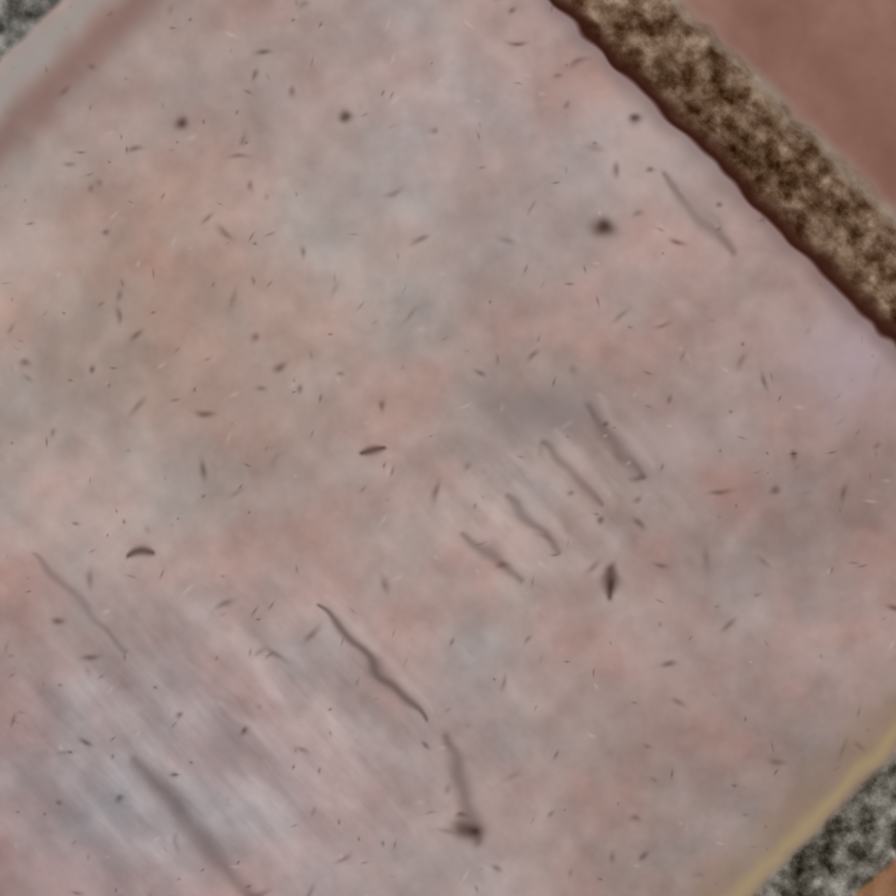
This texture is drawn by a three.js fragment shader. Its source:

```glsl
varying vec2 vUv;

float hash(vec2 p) {
  p = fract(p * vec2(123.34, 345.45));
  p += dot(p, p + 34.35);
  return fract(p.x * p.y);
}

float noise(vec2 p) {
  vec2 i = floor(p), f = fract(p);
  f = f * f * (3.0 - 2.0 * f);
  return mix(mix(hash(i), hash(i + vec2(1, 0)), f.x),
             mix(hash(i + vec2(0, 1)), hash(i + vec2(1, 1)), f.x), f.y);
}

float fbm(vec2 p) {
  float sum = 0.0, amp = 0.5;
  for (int i = 0; i < 5; i++) {
    sum += amp * noise(p);
    p = mat2(1.6, 1.2, -1.2, 1.6) * p + 7.3;
    amp *= 0.5;
  }
  return sum;
}

float blob(vec2 p, vec2 center, vec2 radius) {
  vec2 q = (p - center) / radius;
  return exp(-dot(q, q));
}

// Soft stroke from a to b, tapered at both ends
float stroke(vec2 p, vec2 a, vec2 b, float width) {
  vec2 d = b - a;
  float t = clamp(dot(p - a, d) / dot(d, d), 0.0, 1.0);
  float r = length(p - a - d * t) / (width * (0.5 + 2.0 * t * (1.0 - t)));
  return exp(-r * r);
}

// Small irregular pits, one candidate per cell
float pits(vec2 p, float scale, float density) {
  vec2 cell = floor(p * scale);
  float sum = 0.0;
  for (int j = -1; j <= 1; j++)
    for (int i = -1; i <= 1; i++) {
      vec2 id = cell + vec2(i, j);
      vec2 q = p * scale - id - vec2(hash(id + 3.1), hash(id + 8.7));
      float turn = hash(id + 5.3) * 2.4 - 0.6;
      q = mat2(cos(turn), -sin(turn), sin(turn), cos(turn)) * q;
      float present = step(hash(id + 1.9), density) * (0.3 + 0.7 * hash(id + 6.1));
      sum += present * blob(q, vec2(0), vec2(0.08 + 0.18 * hash(id + 2.2), 0.08));
    }
  return min(sum, 1.0);
}

vec3 claySurface(vec2 p, vec2 w) {
  float mottle = fbm(p * 7.0) - 0.48, fine = fbm(p * 38.0) - 0.48;
  vec3 c = vec3(0.645, 0.567, 0.545);
  c = mix(c, vec3(0.67, 0.60, 0.59), 0.8 * blob(p, vec2(0.5, 0.86), vec2(0.32, 0.2)));
  c = mix(c, vec3(0.65, 0.565, 0.52), 0.7 * blob(p, vec2(0.16, 0.65), vec2(0.3, 0.22)));
  c = mix(c, vec3(0.61, 0.50, 0.475), 0.75 * blob(p, vec2(0.9, 0.42), vec2(0.22, 0.25)));
  c = mix(c, vec3(0.62, 0.56, 0.57), 0.8 * blob(p, vec2(0.1, 0.08), vec2(0.4, 0.24)));
  c = mix(c, vec3(0.55, 0.47, 0.45), 0.65 * blob(p, vec2(0.92, 0.15), vec2(0.22, 0.16)));
  c += mottle * vec3(0.13, 0.15, 0.16) + fine * 0.11;
  c += (fbm(p * 11.0 + 20.0) - 0.48) * vec3(0.09, -0.03, -0.06);

  // Diagonal grain in the worn areas
  float worn = blob(p, vec2(0.25, 0.17), vec2(0.28, 0.17)) + 0.8 * blob(p, vec2(0.62, 0.47), vec2(0.14, 0.1));
  c += worn * (fbm(vec2((p.x * 1.1 + p.y) * 28.0, (p.x - p.y) * 6.0)) - 0.48) * 0.27;
  c = mix(c, vec3(0.49, 0.445, 0.44), 0.6 * blob(p, vec2(0.61, 0.535), vec2(0.075, 0.035)));
  c = mix(c, vec3(0.50, 0.46, 0.46), 0.5 * blob(p, vec2(0.25, 0.175), vec2(0.035)));
  c = mix(c, vec3(0.72, 0.65, 0.65), 0.5 * blob(p, vec2(0.75, 0.5), vec2(0.04)));

  // Gouges and their lit lips
  float gouge = 0.0, lip = 0.0;
  for (int i = 0; i < 4; i++) {
    float k = float(i);
    vec2 a = vec2(0.655 - 0.045 * k, 0.545 - 0.05 * k + 0.01 * mod(k, 2.0));
    vec2 b = a + vec2(0.06, -0.075 + 0.008 * k);
    gouge += 0.55 * stroke(w, a, b, 0.007);
    lip += 0.55 * stroke(w, a + 0.011, b + 0.011, 0.008);
  }
  gouge += 0.9 * stroke(w, vec2(0.358, 0.323), vec2(0.475, 0.195), 0.006);
  gouge += 0.65 * stroke(w, vec2(0.5, 0.18), vec2(0.532, 0.06), 0.011);
  gouge += 0.55 * stroke(w, vec2(0.15, 0.15), vec2(0.28, 0.0), 0.013);
  gouge += 0.6 * stroke(w, vec2(0.74, 0.805), vec2(0.82, 0.72), 0.009);
  gouge += 0.4 * stroke(w, vec2(0.04, 0.38), vec2(0.14, 0.275), 0.006);
  lip += 0.5 * stroke(w, vec2(0.367, 0.333), vec2(0.484, 0.205), 0.007);
  lip += 0.6 * stroke(w, vec2(0.25, 0.215), vec2(0.39, 0.1), 0.008);
  lip += 0.6 * stroke(w, vec2(0.76, 0.79), vec2(0.8, 0.745), 0.006);
  c = mix(c, vec3(0.36, 0.30, 0.29), min(gouge, 1.0) * 0.72);
  c = mix(c, vec3(0.75, 0.68, 0.67), min(lip, 1.0) * 0.5);

  // Pits, scattered and large
  float pit = 0.5 * pits(w, 24.0, 0.22) + 0.38 * pits(w + 4.0, 48.0, 0.13);
  pit += blob(w, vec2(0.673, 0.745), vec2(0.012, 0.009));
  pit += 0.8 * (blob(w, vec2(0.708, 0.867), vec2(0.007, 0.005)) + blob(w, vec2(0.384, 0.869), vec2(0.006)));
  pit += 0.8 * (blob(w, vec2(0.2, 0.863), vec2(0.007)) + blob(w, vec2(0.522, 0.072), vec2(0.016, 0.01)));
  pit += 0.75 * (stroke(w, vec2(0.404, 0.493), vec2(0.43, 0.5), 0.006) + stroke(w, vec2(0.143, 0.38), vec2(0.17, 0.385), 0.006));
  pit += 0.7 * stroke(w, vec2(0.68, 0.365), vec2(0.682, 0.335), 0.009);
  c = mix(c, vec3(0.24, 0.17, 0.15), min(pit, 1.0) * 0.85);
  return mix(c, vec3(0.76, 0.71, 0.69), 0.4 * pits(w + 9.0, 38.0, 0.07));
}

void main() {
  vec2 p = vUv;
  vec2 w = p + 0.009 * (vec2(noise(p * 45.0), noise(p * 45.0 + 31.0)) - 0.5);
  float fall = w.x + w.y, rise = w.x - w.y;
  float grit = fbm(p * 65.0);
  vec3 c = claySurface(p, w);

  // Upper left rim and grout
  c = mix(c, vec3(0.49, 0.37, 0.34), 0.65 * exp(-pow((rise + 0.845) / 0.038, 2.0)));
  c = mix(c, vec3(0.61, 0.58, 0.56), 0.9 * exp(-pow((rise + 0.9) / 0.022, 2.0)));
  c = mix(c, vec3(0.12, 0.11, 0.09) + grit * 0.58, smoothstep(-0.925, -0.94, rise));

  // Lower right rim, grout and neighbouring tile
  float corner = rise + 0.15 * (p.x - 0.9) * (1.0 - p.x);
  c = mix(c, vec3(0.52, 0.44, 0.36), 0.6 * smoothstep(0.72, 0.81, corner));
  c = mix(c, vec3(0.63, 0.55, 0.42), 0.85 * exp(-pow((corner - 0.82) / 0.012, 2.0)));
  c = mix(c, vec3(0.02, 0.0, -0.03) + grit * 0.75, smoothstep(0.83, 0.85, corner));
  c = mix(c, vec3(0.55, 0.40, 0.30) + (grit - 0.5) * 0.15, smoothstep(0.945, 0.96, corner));

  // Diagonal groove, with a shadowed near wall and a pale far lip
  c = mix(c, vec3(0.65, 0.59, 0.63), 0.65 * blob(p, vec2(0.95, 0.6), vec2(0.06)));
  c = mix(c, vec3(0.46, 0.38, 0.38), 0.5 * smoothstep(1.575, 1.612, fall));
  float streak = fbm(vec2(fall * 75.0, rise * 22.0));
  vec3 groove = vec3(0.19, 0.11, 0.06) + (grit * 0.5 + streak * 0.5) * vec3(0.42, 0.40, 0.36);
  groove += (grit - 0.48) * 0.4;
  groove = mix(vec3(0.22, 0.11, 0.08), groove, smoothstep(1.615, 1.65, fall));
  c = mix(c, groove, smoothstep(1.608, 1.618, fall));
  vec3 farTile = vec3(0.54, 0.395, 0.35) + (fbm(p * 15.0) - 0.48) * 0.16;
  c = mix(c, farTile, smoothstep(1.752, 1.768, fall));
  c = mix(c, vec3(0.60, 0.54, 0.49), (0.35 + 0.6 * streak) * exp(-pow((fall - 1.755) / 0.013, 2.0)));

  gl_FragColor = vec4(clamp(c, 0.0, 1.0), 1.0);
}
```
